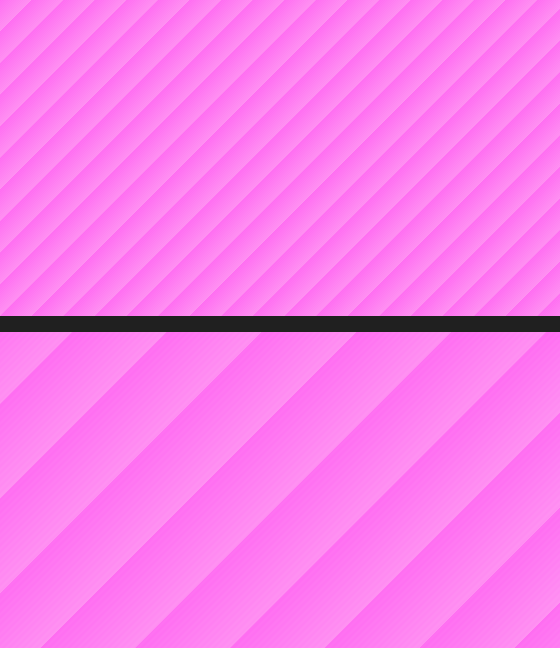
Top, the full canvas; bottom, a detail of the centre.
Write a WebGL 2 fragment shader that draws this pattern.

```glsl
#version 300 es
precision highp float;
// Diagonal pink pleats rising to the right at 45 degrees, finely hatched.
// A sawtooth of the diagonal coordinate shades each pleat evenly from dark
// to light down-right to up-left; a faint cosine adds hairlines along it.

#define PLEATS 10.0          // folds per canvas height
#define HAIRLINES 144.0      // hatch lines per canvas height
#define HAIRLINE_DEPTH 0.07  // hatch strength, as a share of the shading
#define EDGE_PIXELS 0.5      // half width of the fold smoothing
#define DARK_PINK vec3(1.0, 0.433, 0.95)
#define LIGHT_PINK vec3(1.0, 0.567, 0.95)

const float TAU = 6.283185;

uniform vec2 u_resolution;
out vec4 fragColor;

// Rising ramp from 0 to 1 per unit, with its drop softened over +-halfWidth.
float smoothSawtooth(float t, float halfWidth) {
    float fromFold = fract(t + 0.5) - 0.5;
    return fromFold + 1.0 - smoothstep(-halfWidth, halfWidth, fromFold);
}

void main() {
    // Canvas units: height is 1, origin at the lower left.
    vec2 uv = gl_FragCoord.xy / u_resolution.y;
    float pixel = 1.0 / u_resolution.y;

    // Position across the pleats, growing toward the upper left.
    float across = uv.y - uv.x;

    // Each pleat is darkest just below its upper fold.
    float shade = 1.0 - smoothSawtooth(across * PLEATS, EDGE_PIXELS * PLEATS * pixel);

    // Hairlines, faded out where they are too fine for the pixel grid.
    float visible = 1.0 - smoothstep(0.52, 0.7, HAIRLINES * pixel);
    shade += HAIRLINE_DEPTH * visible * cos(TAU * HAIRLINES * across);

    fragColor = vec4(mix(DARK_PINK, LIGHT_PINK, shade), 1.0);
}
```
